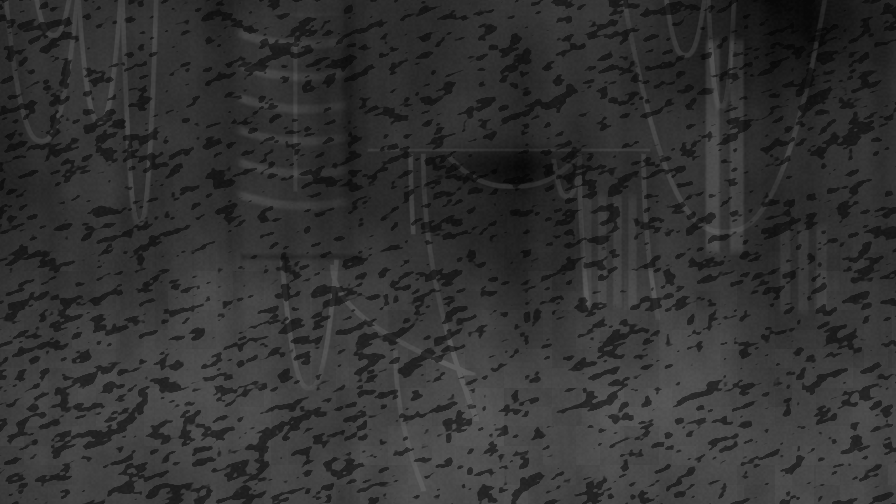
Reproduce this texture procedurally as a Shadertoy shader.

```glsl
// A dim, pitted concrete wall in greys with slack cables, a ribbed duct and fins.
// Soft light and dark pools make the base, curves and repeats add the fittings,
// and sheared threshold noise eats small dark pits into everything.

const float WALL_LOW = 0.272;        // grey near the floor
const float WALL_HIGH = 0.183;       // grey near the ceiling
const float CLOUD_AMOUNT = 0.13;
const float PANEL_AMOUNT = 0.022;
const float GRAIN_AMOUNT = 0.024;
const float PIT_DEPTH = 0.5;
const float PIT_LEVEL = 0.62;
const vec2 PIT_SCALE = vec2(46.0, 80.0);
const float CABLE_RADIUS = 0.0046;
const float CABLE_LIGHT = 0.075;

// Hanging loops: left x, right x, top y, bottom y
const vec4 LOOPS[10] = vec4[10](
    vec4(0.01, 0.155, 1.02, 0.72), vec4(0.155, 0.24, 1.02, 0.76),
    vec4(0.243, 0.31, 1.02, 0.56), vec4(0.07, 0.14, 1.02, 0.93),
    vec4(0.56, 0.667, 0.48, 0.23), vec4(0.89, 1.146, 0.69, 0.63),
    vec4(1.10, 1.15, 0.68, 0.61), vec4(1.32, 1.40, 1.02, 0.89),
    vec4(1.405, 1.457, 1.02, 0.79), vec4(1.235, 1.64, 1.02, 0.54));

// Loose strands: top x, top y, end x, end y
const vec4 STRANDS[6] = vec4[6](
    vec4(0.66, 0.47, 0.93, 0.26), vec4(0.785, 0.30, 0.84, 0.03),
    vec4(0.84, 0.69, 0.945, 0.17), vec4(1.277, 0.69, 1.305, 0.37),
    vec4(0.815, 0.69, 0.82, 0.54), vec4(1.15, 0.69, 1.165, 0.40));

float hash(vec2 p) {
    return fract(sin(dot(p, vec2(127.1, 311.7))) * 43758.5453);
}

float noise(vec2 p) {
    vec2 i = floor(p), f = fract(p);
    f = f * f * (3.0 - 2.0 * f);
    return mix(mix(hash(i), hash(i + vec2(1, 0)), f.x),
               mix(hash(i + vec2(0, 1)), hash(i + vec2(1, 1)), f.x), f.y);
}

float fbm(vec2 p) {
    float sum = 0.0, amp = 0.5;
    for (int i = 0; i < 4; i++) {
        sum += amp * noise(p);
        p = p * 2.03 + 17.3;
        amp *= 0.5;
    }
    return sum / 0.9375;
}

// Soft elliptical pool, 1 at its centre
float pool(vec2 p, vec2 centre, vec2 size) {
    vec2 d = (p - centre) / size;
    return exp(-dot(d, d));
}

// Box mask with edges of the given softness
float box(vec2 p, vec2 low, vec2 high, float soft) {
    vec2 d = min(p - low, high - p);
    return smoothstep(-soft, soft, min(d.x, d.y));
}

float stroke(float dist, float radius, float soft) {
    return 1.0 - smoothstep(radius - soft, radius + soft, dist);
}

float loopDistance(vec2 p, vec4 c) {
    float halfSpan = 0.5 * (c.y - c.x), drop = c.z - c.w;
    float u = abs(p.x - 0.5 * (c.x + c.y)) / halfSpan;
    float slope = 2.4 * drop * pow(u, 1.4) / halfSpan;
    float d = abs(p.y - c.w - drop * pow(u, 2.4)) / sqrt(1.0 + slope * slope);
    return max(d, p.y - c.z);
}

float strandDistance(vec2 p, vec4 s) {
    float t = clamp((s.y - p.y) / (s.y - s.w), 0.0, 1.0);
    float slope = (s.z - s.x) * 2.0 * t / (s.y - s.w);
    float d = abs(p.x - mix(s.x, s.z, t * t)) / sqrt(1.0 + slope * slope);
    return max(d, max(p.y - s.y, s.w - p.y));
}

// Row of upright bars inside a box
float fins(vec2 p, vec2 low, vec2 high, float pitch) {
    float bar = abs(fract((p.x - low.x) / pitch) - 0.5);
    return (1.0 - smoothstep(0.2, 0.36, bar)) * box(p, low, high, 0.012);
}

void mainImage(out vec4 fragColor, in vec2 fragCoord) {
    vec2 p = fragCoord / iResolution.y;
    float soft = max(0.0018, 0.7 / iResolution.y);

    // Wall tone, stains and faint square panels
    float grey = mix(WALL_LOW, WALL_HIGH, smoothstep(0.2, 0.6, p.y));
    grey += CLOUD_AMOUNT * (fbm(p * 4.5) - 0.5);
    grey += 0.04 * (noise(vec2(p.x * 28.0, p.y * 2.5)) - 0.5);
    float panels = hash(floor(p * 13.0)) + hash(floor(p * vec2(21.0, 26.0) + 40.0)) - 1.0;
    grey += PANEL_AMOUNT * panels * (1.0 - smoothstep(0.4, 0.6, p.y));

    // Pools of shadow and light
    grey += 0.025 * box(p, vec2(0.73, 0.705), vec2(1.3, 1.1), 0.01);
    grey += 0.035 * pool(p, vec2(1.0, 0.08), vec2(0.3, 0.15));
    grey -= 0.07 * pool(p, vec2(1.0, 0.52), vec2(0.14, 0.27));
    grey -= 0.08 * pool(p, vec2(1.0, 0.67), vec2(0.11, 0.04));
    grey -= 0.13 * pool(p, vec2(1.57, 1.0), vec2(0.17, 0.17));
    grey -= 0.06 * pool(p, vec2(0.43, 0.85), vec2(0.035, 0.3));
    grey -= 0.06 * pool(p, vec2(0.69, 0.8), vec2(0.016, 0.25));

    // Ribbed duct, fins, twin bars and ledge
    vec2 rib = vec2((p.x - 0.585) / 0.11, p.y - 0.56);
    float bend = rib.y - 0.016 * rib.x * rib.x + 0.006 * rib.x;
    float ribDist = abs(mod(bend, 0.064) - 0.032);
    float ribs = stroke(ribDist, 0.008, 0.005) * (0.75 - 0.3 * rib.x);
    grey += 0.075 * ribs * box(p, vec2(0.475, 0.56), vec2(0.69, 0.97), 0.012);
    grey += 0.05 * box(p, vec2(0.582, 0.62), vec2(0.59, 0.93), soft);
    grey += 0.045 * fins(p, vec2(1.15, 0.39), vec2(1.27, 0.61), 0.03);
    grey += 0.045 * fins(p, vec2(1.54, 0.38), vec2(1.65, 0.55), 0.036);
    grey += 0.085 * fins(p, vec2(1.39, 0.5), vec2(1.486, 0.92), 0.048);
    grey += 0.06 * box(p, vec2(0.73, 0.7), vec2(1.29, 0.705), soft);
    grey -= 0.05 * box(p, vec2(0.48, 0.485), vec2(0.72, 0.495), 0.006);

    // Cables, worn unevenly along their length
    float cable = 0.0;
    for (int i = 0; i < 10; i++)
        cable = max(cable, stroke(loopDistance(p, LOOPS[i]), CABLE_RADIUS, soft));
    for (int i = 0; i < 6; i++)
        cable = max(cable, stroke(strandDistance(p, STRANDS[i]), CABLE_RADIUS, soft));
    grey += CABLE_LIGHT * cable * (0.5 + 0.8 * noise(p * 16.0));

    // Slanted pits and fine grain
    vec2 q = vec2(p.x, p.y - 0.3 * p.x) * PIT_SCALE;
    float rough = 0.65 * noise(q) + 0.35 * noise(q * 2.1 + 9.0);
    rough += 0.16 * (noise(p * 9.0 + 5.0) - 0.5);
    grey *= 1.0 - PIT_DEPTH * smoothstep(PIT_LEVEL, PIT_LEVEL + 0.07, rough);
    grey += GRAIN_AMOUNT * (noise(p * 240.0) - 0.5);

    fragColor = vec4(vec3(clamp(grey, 0.03, 0.36)), 1.0);
}
```
